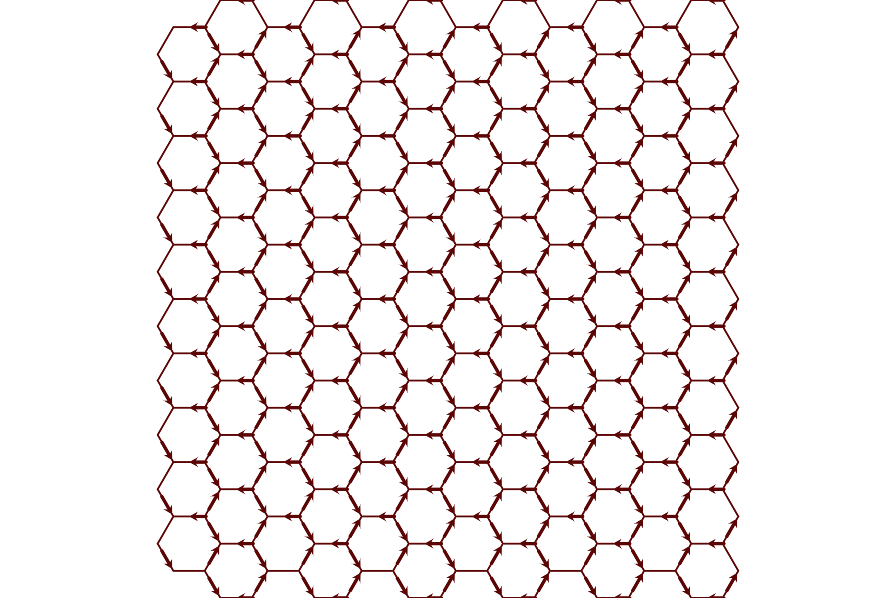
Give the GLSL for this pattern, as a Shadertoy shader.

```glsl
const float ROWS = 11.0;
const float COLUMNS = 12.0;
const float SIDE = 0.57735;          // side of a hexagon of height 1
const float PITCH = 1.5 * SIDE;      // distance between columns
const vec3 PAPER = vec3(1.0);
const vec3 INK = vec3(0.36, 0.02, 0.02);

float hexOutline(vec2 p, float halfWidth) {
    vec2 a = abs(p);
    float edge = max(a.y, dot(a, vec2(1.5 * SIDE, 0.5))) - 0.5;
    return abs(edge) - halfWidth;
}

// Arrow lying on the edge a-b, covering the fractions span.x (tail) to span.y (tip)
float edgeArrow(vec2 p, vec2 a, vec2 b, vec2 span, float halfWidth, float headLength) {
    vec2 tail = mix(a, b, span.x);
    vec2 tip = mix(a, b, span.y);
    vec2 back = normalize(tail - tip);
    vec2 q = p - tip;
    float along = dot(q, back);
    float across = abs(dot(q, vec2(-back.y, back.x)));

    float stemStart = 0.4 * headLength;
    float stemEnd = distance(tail, tip);
    float stem = length(vec2(along - clamp(along, stemStart, stemEnd), across)) - halfWidth;

    // Swept-back head with a notch at its rear
    float flank = dot(vec2(along, across), vec2(-0.48, 0.877));
    float rear = 0.88 * (along - 0.7 * headLength - 0.55 * across);
    return min(stem, max(flank, rear));
}

// One hexagon owns the arrows of its top, lower left and lower right edges
float hexCell(vec2 p) {
    const float lineWidth = 0.017;
    const float stemWidth = 0.031;
    const float headLength = 0.16;
    vec2 left = vec2(-SIDE, 0.0);
    vec2 right = vec2(SIDE, 0.0);
    vec2 corner = vec2(0.5 * SIDE, 0.5);

    float d = hexOutline(p, lineWidth);
    d = min(d, edgeArrow(p, vec2(corner.x, -0.5), -corner, vec2(-0.04, 0.5), stemWidth, headLength));
    d = min(d, edgeArrow(p, left, vec2(-corner.x, 0.5), vec2(0.27, 0.93), stemWidth, headLength));
    d = min(d, edgeArrow(p, corner, right, vec2(0.27, 0.93), stemWidth, headLength));
    return d;
}

// Staggered columns; rows wrap, and even columns leave out row zero
float honeycomb(vec2 p) {
    float middle = 0.5 * (COLUMNS - 1.0);
    float nearestColumn = round(p.x / PITCH + middle);
    float d = 1.0;
    for (int i = -1; i <= 1; i++) {
        float column = nearestColumn + float(i);
        if (column < 0.0 || column > COLUMNS - 1.0) continue;
        float odd = mod(column, 2.0);
        float nearestRow = round(p.y - 0.5 * odd);
        for (int j = -1; j <= 1; j++) {
            float row = nearestRow + float(j);
            if (odd < 0.5 && mod(row, ROWS) < 0.5) continue;
            vec2 center = vec2((column - middle) * PITCH, row + 0.5 * odd);
            d = min(d, hexCell(p - center));
        }
    }
    return d;
}

void mainImage(out vec4 fragColor, in vec2 fragCoord) {
    // Units of one hexagon height, y pointing down, x centred
    float pixel = ROWS / iResolution.y;
    vec2 p = vec2(fragCoord.x - 0.5 * iResolution.x, iResolution.y - fragCoord.y) * pixel;

    float coverage = 1.0 - smoothstep(-0.5 * pixel, 0.5 * pixel, honeycomb(p));
    fragColor = vec4(mix(PAPER, INK, coverage), 1.0);
}
```
